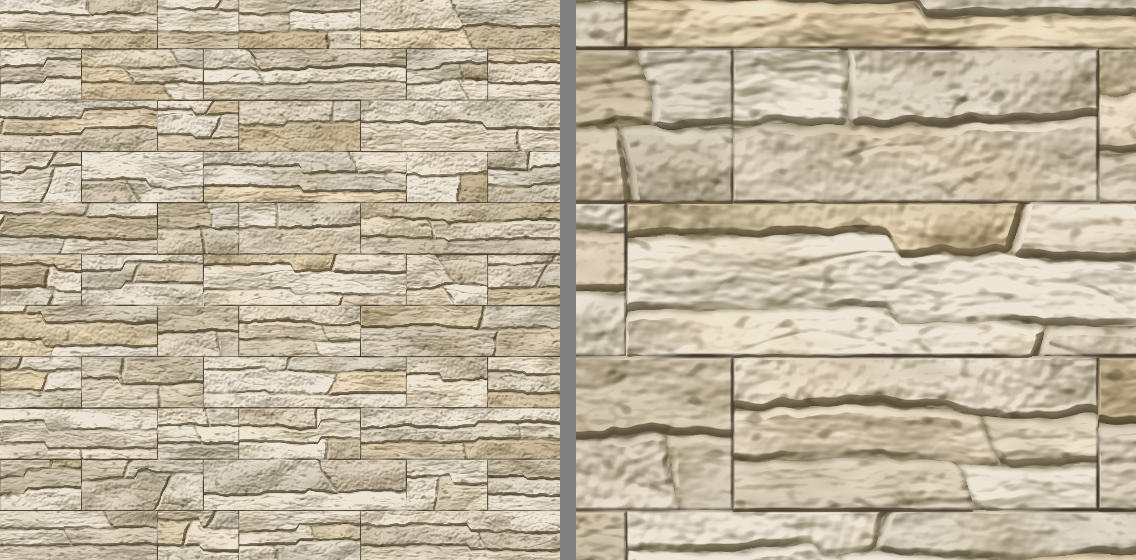
Left, the full canvas; right, a detail of the centre.
This texture is drawn by a three.js fragment shader. Its source:

```glsl
varying vec2 vUv;

// Courses of panels: three panel widths repeat along each course
const float COURSE = 0.0916;
const float COURSE_SHIFT = 0.0044;
const float PERIOD = 0.7255;
const float CUT_A = 0.1455;
const float CUT_B = 0.363;
const float STAGGER = 0.281;

// Relief and light
const float ROUNDING = 0.0055;
const float FLUSH = 0.004;  // stones are cut off flush at panel sides
const float DEPTH = 0.0066;
const vec2 LIGHT = vec2(-0.4, 0.917);
const float LIGHT_SLOPE = 0.8;
const float SHADE_GAIN = 0.75;
const vec3 SHADE_WARMTH = vec3(1.0, 1.06, 1.3);

// Colours
const vec3 WHITE = vec3(0.875, 0.85, 0.795);
const vec3 CREAM = vec3(0.85, 0.80, 0.72);
const vec3 OCHRE = vec3(0.79, 0.71, 0.56);
const vec3 SHADOW = vec3(0.36, 0.315, 0.245);
const vec3 SEAM = vec3(0.25, 0.215, 0.165);

struct Stone {
  float edge;  // rounded distance to the stone's outline
  vec2 seam;   // distance to the panel's sides, across and down
  vec2 seed;
};

vec2 hash2(vec2 p) {
  vec3 q = fract(p.xyx * vec3(0.1031, 0.1030, 0.0973));
  q += dot(q, q.yzx + 33.33);
  return fract((q.xx + q.yz) * q.zy);
}

float corner(vec2 cell, vec2 f, vec2 o) {
  return dot(hash2(cell + o) * 2.0 - 1.0, f - o);
}

float gradientNoise(vec2 p) {
  vec2 i = floor(p), f = p - i;
  vec2 w = f * f * f * (f * (f * 6.0 - 15.0) + 10.0);
  return mix(mix(corner(i, f, vec2(0.0)), corner(i, f, vec2(1.0, 0.0)), w.x),
             mix(corner(i, f, vec2(0.0, 1.0)), corner(i, f, vec2(1.0)), w.x), w.y);
}

Stone findStone(vec2 p) {
  // Course and panel
  float t = (1.0 - p.y + COURSE_SHIFT) / COURSE;
  float row = floor(t), y = t - row;
  float x = p.x - STAGGER * (1.0 - mod(row, 2.0));
  float cycle = floor(x / PERIOD);
  x -= cycle * PERIOD;
  float k = step(CUT_A, x) + step(CUT_B, x);
  float start = k < 0.5 ? 0.0 : (k < 1.5 ? CUT_A : CUT_B);
  float width = (k < 0.5 ? CUT_A : (k < 1.5 ? CUT_B : PERIOD)) - start;
  x -= start;
  vec2 panel = vec2(cycle * 3.0 + k, row) + 41.0;
  vec2 r = hash2(panel), s = hash2(panel + 73.0);

  // Two or three uneven layers whose joints tilt and step
  float wave = 0.09 * gradientNoise(vec2(p.x * 11.0, row * 7.3))
             + 0.05 * gradientNoise(vec2(p.x * 48.0, row * 5.7));
  wave += (s.y - 0.5) * 0.12 * (x / width - 0.5);
  float jump = smoothstep(-0.005, 0.005, x - width * mix(0.3, 0.7, s.y));
  wave += (s.x - 0.5) * 0.36 * (jump - 0.5);
  bool twoLayers = r.y < 0.36;
  float upper = clamp((twoLayers ? mix(0.3, 0.65, r.x) : mix(0.24, 0.38, r.x)) + wave, 0.14, 0.8);
  float lower = twoLayers ? 1.0 : clamp(mix(0.62, 0.75, s.x) + 0.7 * wave, upper + 0.15, 0.9);
  float layer = step(upper, y) + step(lower, y);
  float top = layer < 0.5 ? 0.0 : (layer < 1.5 ? upper : lower);
  float bottom = layer < 0.5 ? upper : (layer < 1.5 ? lower : 1.0);

  // Slanted split of a layer
  vec2 c = hash2(panel * 3.0 + layer * 17.0);
  bool split = c.y < 0.62;
  float cut = width * mix(0.22, 0.78, c.x) + 0.008 * gradientNoise(p * 32.0)
            + (y - 0.5 * (top + bottom)) * COURSE * (r.x - 0.5) * 1.3;
  bool second = split && x > cut;
  bool first = split && !second;

  // Rounded, ragged outline
  float dx = min(second ? x - cut : x + FLUSH, first ? cut - x : width - x + FLUSH);
  float dy = min((y - top) * COURSE + (layer < 0.5 ? FLUSH : 0.0),
                 (bottom - y) * COURSE + (bottom > 0.99 ? FLUSH : 0.0));
  float edge = ROUNDING - length(max(ROUNDING - vec2(dx, dy), 0.0));
  edge += 0.003 * gradientNoise(p * vec2(40.0, 60.0)) + 0.0015 * gradientNoise(p * 130.0);
  vec2 seam = vec2(min(x, width - x), min(y, 1.0 - y) * COURSE);
  return Stone(edge, seam, hash2(panel * 7.0 + vec2(layer * 19.0, second ? 31.0 : 0.0)));
}

float blockHeight(vec2 p) {
  Stone s = findStone(p);
  float level = mix(0.2, 1.1, fract(s.seed.x * 7.0)) + 1.1 * gradientNoise(p * vec2(15.0, 22.0));
  return DEPTH * max(level, 0.1) * smoothstep(0.0, ROUNDING, s.edge);
}

// Either sawn streaks or rough pits, with dents and fine cracks
float grain(vec2 p, vec2 seed) {
  vec2 q = p + seed * 5.0;
  q += 0.004 * gradientNoise(q * 38.0);
  float streaks = gradientNoise(q * vec2(26.0, 130.0)) + 0.6 * gradientNoise(q * vec2(110.0, 240.0));
  float pits = 1.1 * gradientNoise(q * vec2(50.0, 75.0)) + 0.85 * gradientNoise(q * 170.0);
  float dents = gradientNoise(q * vec2(16.0, 28.0));
  float cracks = smoothstep(0.0, 0.11, abs(gradientNoise(q * vec2(12.0, 34.0)) + 0.12));
  return 0.0012 * mix(pits, streaks, smoothstep(0.3, 0.7, seed.y)) + 0.0024 * dents + 0.0005 * cracks;
}

void main() {
  Stone stone = findStone(vUv);
  float base = blockHeight(vUv);

  // Slope towards the light
  float e = 0.0012;
  vec2 ahead = vUv + LIGHT * e;
  float slope = base - blockHeight(ahead);
  slope += grain(vUv, stone.seed) - grain(ahead, stone.seed);
  slope = clamp(slope / e, -0.55, 0.12);

  // Cast shadow
  float cover = 0.0;
  for (int i = 1; i <= 5; i++) {
    float reach = 0.0016 * float(i);
    cover = max(cover, blockHeight(vUv + LIGHT * reach) - base - reach * LIGHT_SLOPE);
  }
  float shadow = smoothstep(0.0, 0.0034, cover);

  // Stone tint, stains and weathered patches
  vec2 q = vUv + stone.seed * 9.0;
  float stain = smoothstep(0.0, 0.55, gradientNoise(q * vec2(9.0, 16.0)));
  float ochre = 0.65 * smoothstep(0.72, 0.95, fract(stone.seed.y * 5.0)) + 0.35 * stain;
  vec3 color = mix(mix(WHITE, CREAM, stone.seed.x), OCHRE, min(ochre, 0.8));
  float shade = mix(0.89, 1.03, fract(stone.seed.x * 13.0));
  shade *= 1.0 + 0.16 * gradientNoise(q * vec2(8.0, 19.0)) + 0.09 * gradientNoise(q * vec2(45.0, 120.0));
  shade *= 1.0 - 0.25 * smoothstep(0.18, 0.5, gradientNoise(q * vec2(75.0, 130.0)));

  // Lighting, darkened joints and panel seams
  shade *= mix(0.74, 1.0, smoothstep(-0.001, 0.0042, stone.edge)) * (1.0 + slope * SHADE_GAIN);
  color = min(color * pow(vec3(shade), SHADE_WARMTH), vec3(0.93, 0.9, 0.84));
  color = mix(color, SHADOW, shadow * clamp(0.65 + 0.7 * gradientNoise(vUv * 27.0), 0.3, 0.95));
  vec2 seam = 1.0 - smoothstep(vec2(0.0002), vec2(0.0018, 0.0022), stone.seam);
  float wear = clamp(0.6 + 1.1 * gradientNoise(vUv * 23.0), 0.1, 0.95);
  color = mix(color, SEAM, max(seam.x, seam.y) * wear);
  gl_FragColor = vec4(color, 1.0);
}
```
